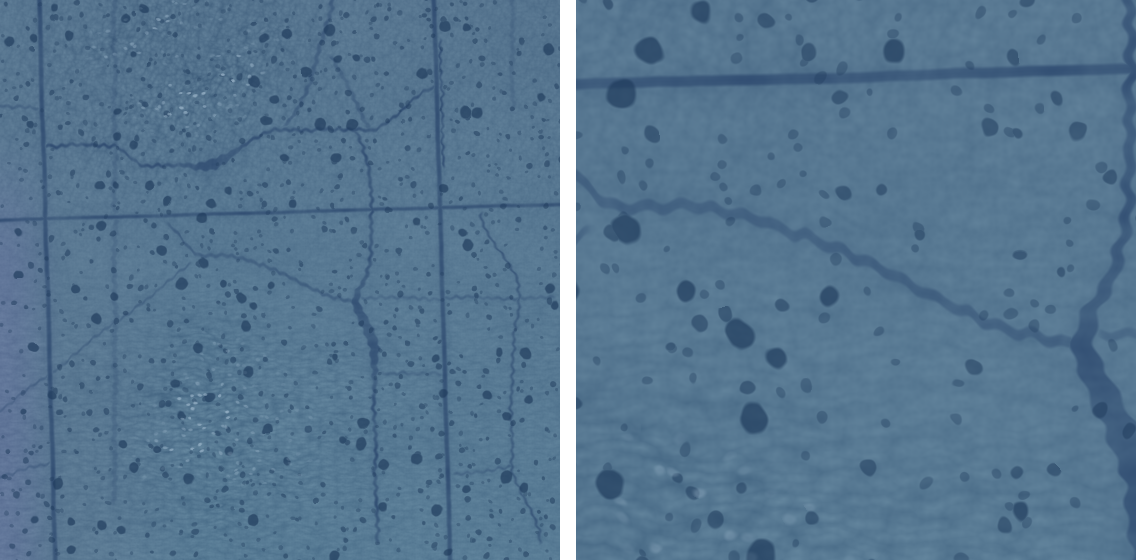
Left: the whole. Right: its middle third, enlarged.
Reproduce this texture procedurally as a Shadertoy shader.

```glsl
// Weathered blue concrete wall with panel joints, branching cracks, pits and pale flecks.

vec2 hash2(vec2 p) {
    return fract(sin(vec2(dot(p, vec2(127.1, 311.7)), dot(p, vec2(269.5, 183.3)))) * 43758.5);
}

// Cellular noise: distance to the nearest point, and that point's random value
vec2 cell(vec2 p) {
    vec2 nearest = vec2(9.0);
    for (int j = -1; j <= 1; j++)
        for (int i = -1; i <= 1; i++) {
            vec2 id = floor(p) + vec2(i, j);
            vec2 h = hash2(id);
            float d = length(id + 0.1 + 0.8 * h - p);
            if (d < nearest.x) nearest = vec2(d, fract(h.x * 17.0 + h.y * 31.0));
        }
    return nearest;
}

// Layered, rotated sines, roughly -1 to 1
float wave(vec2 p) {
    float sum = 0.0, amp = 0.5;
    for (int i = 0; i < 5; i++) {
        sum += amp * sin(p.x + 1.7 * sin(p.y + float(i))) * cos(0.8 * p.y);
        p = mat2(1.3, 1.2, -1.2, 1.3) * p + 2.3;
        amp *= 0.62;
    }
    return sum;
}

float bump(float x, float centre, float size) {
    x = (x - centre) / size;
    return exp(-x * x);
}

// Antialiased line with a soft halo; d is the distance, w the half width
float groove(float d, float w) {
    float px = 1.0 / iResolution.y;
    d = abs(d);
    return 0.75 * (1.0 - smoothstep(w - px, w + px + 0.0015, d)) + 0.25 * exp(-d / (w * 2.5));
}

// Groove limited to the span a..b of t, with a ragged path and uneven depth
float crack(float d, float t, float a, float b, float w) {
    float span = smoothstep(a - 0.006, a + 0.006, t) * (1.0 - smoothstep(b - 0.006, b + 0.006, t));
    d += 0.004 * wave(vec2(t * 45.0, a * 31.0)) + 0.0015 * sin(t * 330.0);
    return span * groove(d, w) * (0.78 + 0.3 * wave(vec2(t * 70.0, b * 9.0)));
}

void mainImage(out vec4 fragColor, in vec2 fragCoord) {
    vec2 uv = fragCoord / iResolution.xy;
    float x = uv.x, y = uv.y;
    vec2 warped = uv + 0.006 * vec2(wave(uv * 25.0), wave(uv.yx * 31.0 + 4.0));

    // Rough worn areas, one high and one low
    float rough = bump(length((uv - vec2(0.32, 0.88)) * vec2(1.0, 1.1)), 0.0, 0.2)
                + bump(length((uv - vec2(0.42, 0.24)) * vec2(0.9, 1.1)), 0.0, 0.2);
    rough *= 0.7 + 0.5 * wave(uv * 18.0);

    // Mottled surface: diagonal grain above, horizontal streaks below
    vec2 slanted = mat2(0.9, 0.4, -0.4, 0.9) * warped;
    float upper = cell(slanted * vec2(75.0, 48.0)).x + cell(slanted * 125.0).x;
    float lower = cell(warped * vec2(30.0, 85.0)).x + cell(warped * vec2(65.0, 150.0)).x;
    float grain = mix(lower, upper, smoothstep(0.35, 0.72, y)) - 0.85;
    float tone = 0.73 - 0.09 * smoothstep(0.5, 1.0, y) + 0.09 * wave(uv * vec2(9.0, 12.0));
    tone -= grain * (0.22 + 0.4 * max(rough, 0.0)) + 0.12 * rough;
    tone += 0.12 * (cell(uv * 210.0).x - 0.42);

    // Dark pits, sparse and coarse or frequent and fine
    float pits = 0.0;
    for (int i = 0; i < 3; i++) {
        float scale = 26.0 + 24.0 * float(i);
        vec2 c = cell(warped * scale + 7.0 * float(i));
        float size = 0.10 + 0.12 * fract(c.y * 57.0);
        float soft = 0.05 + scale / iResolution.y;
        pits = max(pits, step(0.84, c.y) * (1.0 - smoothstep(size, size + soft, c.x)) * (0.85 - 0.2 * float(i)));
    }

    // Panel joints, leaning slightly
    float lines = 0.0;
    for (int k = 0; k < 2; k++) {
        float d = x - 0.099 - 0.705 * float(k) + 0.029 * y + 0.0012 * wave(vec2(y * 25.0, float(k)));
        lines = max(lines, groove(d, 0.0032) * (0.85 + 0.25 * wave(vec2(y * 30.0, 3.0))));
    }
    lines = max(lines, crack(x - 0.813 + 0.029 * y, y, 0.70, 0.93, 0.0015));
    lines = max(lines, groove(y - 0.607 - 0.028 * x + 0.0012 * wave(vec2(x * 25.0, 1.0)), 0.0024)
              * (0.8 + 0.3 * wave(vec2(x * 30.0, 5.0))));

    // Main cracks, widening where they meet
    float fall = 0.674 - 0.018 * y - 0.031 * bump(y, 0.464, 0.045) - 0.028 * bump(y, 0.78, 0.05);
    lines = max(lines, crack(x - fall, y, 0.03, 0.77, 0.0023 + 0.007 * bump(y, 0.41, 0.065)));
    float ledge = 0.74 - 0.036 * smoothstep(0.2, 0.26, x) + 0.064 * smoothstep(0.36, 0.5, x)
                + 0.075 * smoothstep(0.66, 0.78, x);
    lines = max(lines, crack(y - ledge, x, 0.08, 0.778, 0.0023 + 0.007 * bump(x, 0.385, 0.035)));
    float rise = 0.49 + 0.1 * sqrt(max(y - 0.768, 0.0) / 0.22);
    lines = max(lines, 0.75 * crack(x - rise, y, 0.775, 1.1, 0.003));
    float side = 0.914 - 0.055 * smoothstep(0.5, 0.62, y) + 0.05 * smoothstep(0.18, 0.03, y)
               + 0.012 * bump(y, 0.46, 0.06);
    lines = max(lines, 0.85 * crack(x - side, y, 0.03, 0.62, 0.0018));
    float sag = 0.603 - 0.06 * smoothstep(0.29, 0.36, x) - 0.08 * smoothstep(0.4, 0.64, x);
    lines = max(lines, 0.7 * crack(y - sag, x, 0.30, 0.635, 0.0026));

    // Faint branches and stains
    lines = max(lines, 0.55 * crack(y - 0.265 - 0.77 * x, x, -0.1, 0.34, 0.002));
    lines = max(lines, 0.55 * crack(y - 0.468, x, 0.645, 0.99, 0.002));
    lines = max(lines, 0.5 * crack(y - 0.333, x, 0.67, 0.79, 0.002));
    lines = max(lines, 0.6 * crack(y - 0.03 - 0.15 * x, x, 0.81, 0.915, 0.0018));
    lines = max(lines, 0.6 * crack(y - 0.81 + 0.08 * x, x, -0.1, 0.07, 0.002));
    lines = max(lines, 0.6 * crack(y - 0.147 - 0.3 * x, x, -0.1, 0.09, 0.0018));
    lines = max(lines, 0.4 * crack(x - 0.205, y, 0.1, 1.1, 0.0035));
    lines = max(lines, 0.35 * crack(x - 0.915, y, 0.8, 1.1, 0.003));
    lines = max(lines, 0.6 * crack(x - 1.06 + 0.52 * y, y, 0.77, 0.9, 0.003));

    // Colour, slightly violet at the left and teal toward the bottom
    vec3 color = mix(vec3(0.23, 0.35, 0.47), vec3(0.395, 0.515, 0.61), clamp(tone, -0.1, 1.15));
    color += vec3(0.025, -0.012, 0.025) * (1.0 - smoothstep(0.0, 0.12, x)) * (1.0 - smoothstep(0.5, 0.8, y));
    color += vec3(-0.008, 0.012, 0.01) * (1.0 - y) * smoothstep(0.1, 0.4, x);
    color = mix(color, vec3(0.17, 0.28, 0.43), clamp(lines, 0.0, 1.0) * 0.85);
    color = mix(color, vec3(0.12, 0.23, 0.36), pits * 0.8);

    // Pale flecks inside the rough areas
    vec2 fleck = cell(warped * vec2(70.0, 100.0) + 13.0);
    float chip = step(0.76, fleck.y) * (1.0 - smoothstep(0.12, 0.38, fleck.x));
    color = mix(color, vec3(0.62, 0.72, 0.80), chip * smoothstep(0.3, 0.9, rough) * 0.75);
    fragColor = vec4(color, 1.0);
}
```
